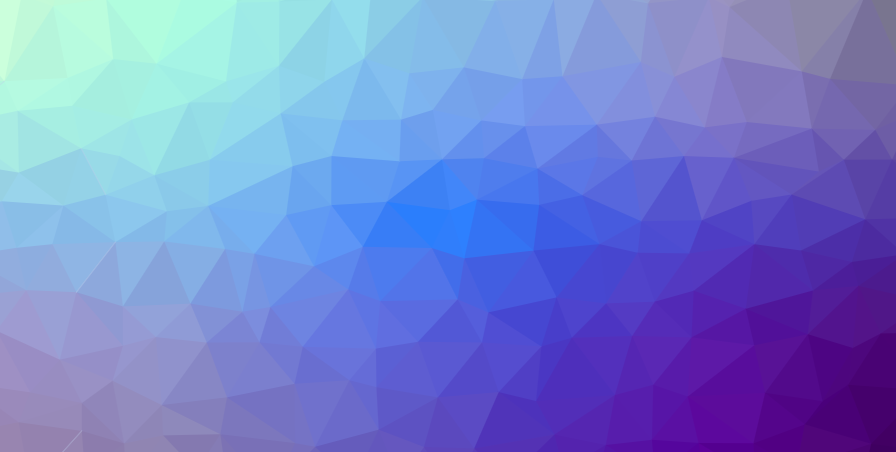
Write a WebGL 1 fragment shader that draws this background.

```glsl
precision highp float;

uniform vec2 u_resolution;

const vec2 GRID = vec2(17.0, 9.9);
const float TOP_OFFSET = 0.56;

float hash(vec2 p) {
  return fract(sin(dot(p, vec2(127.1, 311.7))) * 43758.55);
}

float cross2(vec2 a, vec2 b) {
  return a.x * b.y - a.y * b.x;
}

// Six evenly spaced colours blended from left to right
vec3 ramp(float x, vec3 a, vec3 b, vec3 c, vec3 d, vec3 e, vec3 f) {
  float t = x * 5.0;
  vec3 col = mix(a, b, clamp(t, 0.0, 1.0));
  col = mix(col, c, clamp(t - 1.0, 0.0, 1.0));
  col = mix(col, d, clamp(t - 2.0, 0.0, 1.0));
  col = mix(col, e, clamp(t - 3.0, 0.0, 1.0));
  return mix(col, f, clamp(t - 4.0, 0.0, 1.0));
}

// Smooth colour field; uv runs from the upper left corner
vec3 field(vec2 uv) {
  vec3 mint = ramp(uv.x, vec3(.81, 1., .85), vec3(.68, 1., .87), vec3(.57, .86, .91),
                   vec3(.54, .70, .89), vec3(.60, .57, .76), vec3(.50, .50, .55));
  vec3 sky = ramp(uv.x, vec3(.69, .97, .88), vec3(.62, .93, .90), vec3(.49, .73, .94),
                  vec3(.44, .57, .93), vec3(.53, .50, .80), vec3(.44, .38, .64));
  vec3 blue = ramp(uv.x, vec3(.55, .75, .92), vec3(.51, .74, .92), vec3(.34, .57, .97),
                   vec3(.23, .38, .91), vec3(.31, .27, .79), vec3(.30, .19, .64));
  vec3 violet = ramp(uv.x, vec3(.62, .57, .79), vec3(.56, .58, .82), vec3(.38, .43, .87),
                     vec3(.30, .27, .81), vec3(.35, .09, .65), vec3(.30, .02, .47));
  vec3 plum = ramp(uv.x, vec3(.59, .51, .68), vec3(.54, .50, .69), vec3(.40, .37, .75),
                   vec3(.32, .17, .70), vec3(.36, .00, .60), vec3(.25, .00, .37));
  float t = uv.y * 4.0;
  vec3 col = mix(mint, sky, clamp(t, 0.0, 1.0));
  col = mix(col, blue, clamp(t - 1.0, 0.0, 1.0));
  col = mix(col, violet, clamp(t - 2.0, 0.0, 1.0));
  col = mix(col, plum, clamp(t - 3.0, 0.0, 1.0));

  // Bright blue core
  vec2 q = (uv - vec2(0.495, 0.49)) / vec2(0.075, 0.09);
  return mix(col, vec3(.13, .49, 1.), 0.85 * exp(-dot(q, q)));
}

// Jittered mesh vertex with a shift per row; row zero is lifted past the border
vec2 vertex(vec2 id) {
  vec2 jitter = vec2(hash(id + 5.0), hash(id + 43.3)) - 0.5;
  float shift = 0.5 * hash(vec2(id.y, 2.7));
  float lift = abs(id.y) < 0.5 ? 0.7 : 0.0;
  return id + jitter * vec2(0.68, 0.64) + vec2(shift, -lift);
}

float edgeDistance(vec2 p, vec2 a, vec2 b) {
  return cross2(b - a, p - a) / length(b - a);
}

// Flat facet: colour times coverage, with coverage in alpha
vec4 facet(vec2 p, vec2 a, vec2 b, vec2 c, float pixel) {
  float side = sign(cross2(b - a, c - a));
  float d = min(edgeDistance(p, a, b) * side,
                min(edgeDistance(p, b, c) * side, edgeDistance(p, c, a) * side));
  float cover = clamp(0.5 + d / pixel, 0.0, 1.0);
  vec2 centre = (a + b + c) / 3.0;
  vec2 uv = (centre + vec2(0.0, TOP_OFFSET)) / GRID;
  vec3 col = field(clamp(uv, 0.0, 1.0)) + (hash(centre) - 0.5) * vec3(.035, .045, .025);
  return vec4(col, 1.0) * cover;
}

float segmentDistance(vec2 p, vec2 a, vec2 b) {
  vec2 e = b - a;
  return length(p - a - e * clamp(dot(p - a, e) / dot(e, e), 0.0, 1.0));
}

void main() {
  vec2 uv = gl_FragCoord.xy / u_resolution;
  vec2 p = vec2(uv.x, 1.0 - uv.y) * GRID - vec2(0.0, TOP_OFFSET);
  float pixel = GRID.y / u_resolution.y;
  vec4 sum = vec4(0.0);
  float seam = 0.0;

  for (int j = -1; j <= 1; j++) {
    for (int i = -1; i <= 1; i++) {
      vec2 id = floor(p) + vec2(float(i), float(j));
      vec2 a = vertex(id);
      vec2 b = vertex(id + vec2(1.0, 0.0));
      vec2 c = vertex(id + vec2(1.0, 1.0));
      vec2 d = vertex(id + vec2(0.0, 1.0));

      // Split each quad along its shorter diagonal
      if (distance(a, c) > distance(b, d)) {
        vec2 first = a;
        a = b; b = c; c = d; d = first;
      }
      sum += facet(p, a, b, c, pixel) + facet(p, a, c, d, pixel);

      // A few fine pale seams
      float line = 1.0 - smoothstep(0.004, 0.022, segmentDistance(p, a, c));
      seam = max(seam, line * step(0.97, hash(id + 11.7)));
    }
  }

  vec3 col = sum.rgb / max(sum.a, 0.001);
  gl_FragColor = vec4(mix(col, vec3(.75, .80, .92), 0.3 * seam), 1.0);
}
```
